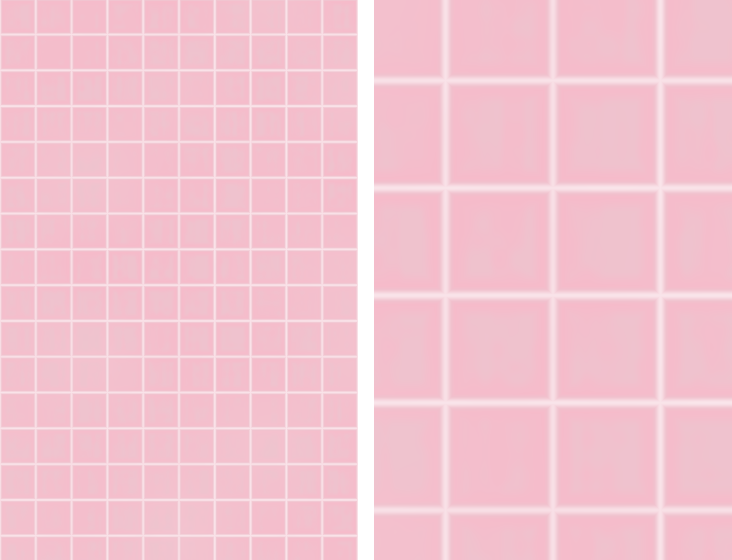
Left, the full canvas; right, a detail of the centre.
Give the GLSL for this pattern, as a WebGL 1 fragment shader.

```glsl
precision highp float;
// A pale square grid on soft pink, ten cells across the canvas width.
// Lines come from a repeated distance with a blurred profile; value noise
// greys the cell interiors, drifts the ground and varies line strength.

uniform vec2 u_resolution;

#define CELLS_ACROSS 10.0
#define ROW_OFFSET 0.678       // height of the lowest line, in cells
#define LINE_REACH 0.062       // half width where a line fades out, in cells
#define LINE_VARIATION 0.25
#define PATCH_SCALE 6.0        // mottling patches per cell
#define PATCH_BASE 0.15        // greying shared by every cell
#define PATCH_STRENGTH 0.6     // extra greying in the patches
#define DRIFT_STRENGTH 0.034   // slow change of the ground colour
#define PINK vec3(0.960, 0.745, 0.800)
#define GREYED_PINK vec3(0.928, 0.770, 0.810)
#define LINE_COLOR vec3(0.980, 0.902, 0.922)

float hash(vec2 p) {
  vec3 q = fract(vec3(p.xyx) * 0.1031);
  q += dot(q, q.yzx + 33.33);
  return fract((q.x + q.y) * q.z);
}

float valueNoise(vec2 p) {
  vec2 cell = floor(p);
  vec2 f = fract(p);
  f = f * f * (3.0 - 2.0 * f);
  float low = mix(hash(cell), hash(cell + vec2(1.0, 0.0)), f.x);
  float high = mix(hash(cell + vec2(0.0, 1.0)), hash(cell + 1.0), f.x);
  return mix(low, high, f.y);
}

// Blurred line profile, never narrower than a pixel.
float softLine(float dist, float pixel) {
  return 1.0 - smoothstep(0.0, max(LINE_REACH, pixel), dist);
}

// Strength of one line, with a gentle change along its length.
float lineStrength(float index, float along, float seed) {
  float whole = hash(vec2(index + 11.0, seed));
  float local = valueNoise(vec2(along * 2.0 + 30.0, index * 7.0 + seed));
  return 1.0 - LINE_VARIATION * mix(whole, local, 0.3);
}

void main() {
  float pixel = CELLS_ACROSS / u_resolution.x;
  vec2 grid = gl_FragCoord.xy * pixel - vec2(0.0, ROW_OFFSET);
  vec2 nearest = floor(grid + 0.5);
  vec2 dist = abs(grid - nearest);
  float edgeDist = min(dist.x, dist.y);

  // Slow drift of the ground, pinker toward the top
  float height = gl_FragCoord.y / u_resolution.y;
  float drift = valueNoise(grid * 0.4 + 60.0) - 0.5 + 0.4 * (0.5 - height);
  vec3 color = PINK + DRIFT_STRENGTH * drift * vec3(-0.3, 1.0, 0.6);

  // Greyer mottling inside each cell, pinker beside the lines
  float interior = smoothstep(0.08, 0.24, edgeDist);
  float broad = valueNoise(grid * 0.9 + 17.0);
  float fine = valueNoise(grid * PATCH_SCALE + 41.0);
  float streak = valueNoise(vec2(grid.x * PATCH_SCALE * 1.6, grid.y * 0.7 + 90.0));
  float mottle = 0.4 * broad + 0.25 * fine + 0.35 * streak;
  float greying = PATCH_BASE + PATCH_STRENGTH * smoothstep(0.35, 0.7, mottle);
  color = mix(color, GREYED_PINK, interior * greying);

  // Thin greyish skirt that softens the line edges
  float skirt = 1.0 - smoothstep(0.045, 0.09, edgeDist);
  color = mix(color, GREYED_PINK, 0.6 * skirt);

  // Upright and level lines
  float upright = softLine(dist.x, pixel) * lineStrength(nearest.x, grid.y, 3.0);
  float level = softLine(dist.y, pixel) * lineStrength(nearest.y, grid.x, 58.0);
  color = mix(color, LINE_COLOR, max(upright, level));

  gl_FragColor = vec4(color, 1.0);
}
```
